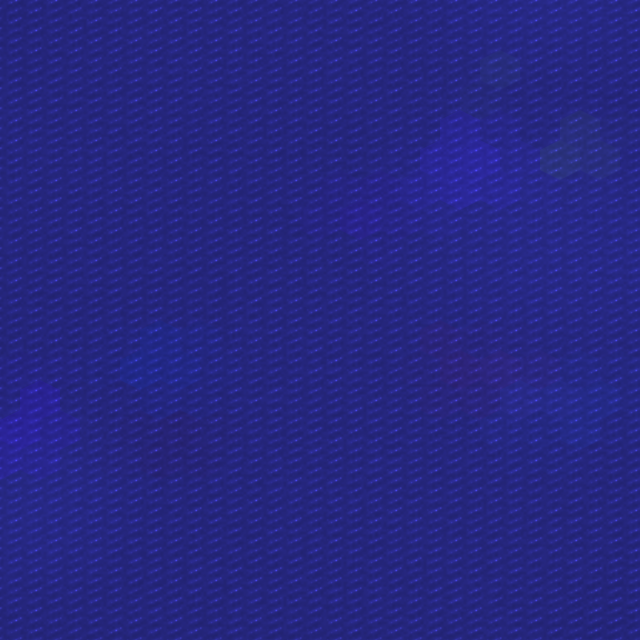
Give the GLSL for this texture, as a WebGL 1 fragment shader.

```glsl
precision highp float;
uniform vec2 u_resolution;

float hash(vec2 p) {
  p = fract(p * vec2(0.1031, 0.1173));
  p += dot(p, p.yx + 33.33);
  return fract((p.x + p.y) * p.x * 47.0);
}

float noise(vec2 p) {
  vec2 i = floor(p), f = fract(p);
  f = f * f * (3.0 - 2.0 * f);
  return mix(mix(hash(i), hash(i + vec2(1.0, 0.0)), f.x),
             mix(hash(i + vec2(0.0, 1.0)), hash(i + 1.0), f.x), f.y);
}

// Centre of the upright hexagon that holds p, with edges of slope one half
vec2 hexCentre(vec2 p, float count) {
  vec2 stretch = count * vec2(1.0, 1.1547);
  vec2 period = vec2(1.0, 1.73205);
  vec2 q = p * stretch;
  vec2 a = mod(q + period * 0.5, period) - period * 0.5;
  vec2 b = mod(q, period) - period * 0.5;
  return (q - (dot(a, a) < dot(b, b) ? a : b)) / stretch;
}

float patchMask(vec2 p, vec2 centre, vec2 radius) {
  return 1.0 - smoothstep(0.1, 1.0, length((p - centre) / radius));
}

// Faint dye stains, stepped along the hexagons
vec3 stain(vec2 p) {
  vec2 c = hexCentre(p, 16.0);
  float jitter = hash(floor(c * 64.0 + 0.5) + 7.0);
  vec2 s = c + 0.05 * (vec2(jitter, noise(c * 19.0 + 3.0)) - 0.5);
  vec3 tint = vec3(0.0);
  tint += vec3(0.020, 0.000, 0.10) * patchMask(s, vec2(0.73, 0.73), vec2(0.15, 0.11));
  tint += vec3(0.015, -0.010, 0.05) * patchMask(s, vec2(0.55, 0.67), vec2(0.13, 0.09));
  tint += vec3(0.015, 0.035, -0.01) * patchMask(s, vec2(0.90, 0.76), vec2(0.10, 0.08));
  tint += vec3(0.010, 0.030, 0.00) * patchMask(s, vec2(0.76, 0.88), vec2(0.07, 0.08));
  tint += vec3(0.035, -0.010, -0.01) * patchMask(s, vec2(0.77, 0.41), vec2(0.15, 0.10));
  tint += vec3(-0.005, 0.025, 0.06) * patchMask(s, vec2(0.87, 0.37), vec2(0.17, 0.11));
  tint += vec3(0.025, -0.020, 0.13) * patchMask(s, vec2(0.05, 0.34), vec2(0.09, 0.12));
  tint += vec3(-0.012, 0.012, 0.05) * patchMask(s, vec2(0.26, 0.43), vec2(0.14, 0.10));
  tint += vec3(0.010, -0.010, -0.025) * patchMask(s, vec2(0.25, 0.31), vec2(0.12, 0.10));
  return tint * (0.65 + 0.5 * jitter);
}

// Round speck in a tile twice as wide as it is high
float speck(vec2 local, vec2 centre, float radius) {
  vec2 d = (local - centre) * vec2(1.0, 0.5);
  return exp(-dot(d, d) / (radius * radius));
}

void main() {
  vec2 p = gl_FragCoord.xy / u_resolution;
  vec2 tile = p * vec2(32.0, 64.0) - vec2(0.25, 0.45);
  vec2 cell = floor(tile);
  vec2 local = fract(tile) - 0.5;
  float wear = hash(cell + 11.0);
  float stagger = mix(0.6, 1.1, mod(cell.x + cell.y, 2.0));

  // Shallow slanted ribs that fade between the columns
  float slant = local.y - 0.75 * local.x;
  float wave = 0.5 + 0.5 * cos(6.28318 * slant);
  float rib = mix(0.4, wave, 1.0 - smoothstep(0.28, 0.5, abs(local.x)));
  float grain = noise(tile * vec2(7.0, 4.0)) - 0.5;
  vec3 color = mix(vec3(0.137, 0.142, 0.460), vec3(0.154, 0.156, 0.516), rib);
  color += vec3(0.015, 0.015, 0.050) * grain;

  // Thin broken dash along each rib
  float dash = (1.0 - smoothstep(0.05, 0.22, abs(slant)))
             * (1.0 - smoothstep(0.20, 0.42, abs(local.x)));
  float dashBreak = 0.35 + 0.65 * noise(vec2(local.x * 9.0, 4.0));
  color += vec3(0.026, 0.024, 0.092) * dash * dashBreak * stagger;

  // Small bright specks of thread
  float specks = speck(local, vec2(0.06, 0.00), 0.045)
               + 0.60 * speck(local, vec2(0.29, 0.24), 0.042)
               + 0.40 * speck(local, vec2(-0.17, -0.22), 0.042)
               + 0.25 * speck(local, vec2(-0.36, 0.06), 0.040);
  color += vec3(0.085, 0.078, 0.27) * specks * stagger * (0.75 + 0.5 * wear);

  // Stains averaged over four nearby points for soft edges
  vec3 tint = vec3(0.0);
  for (int i = 0; i < 4; i++) {
    float k = float(i);
    vec2 offset = vec2(mod(k, 2.0), floor(k * 0.5)) - 0.5;
    tint += 0.25 * stain(p + offset * 0.0012);
  }
  color += tint;

  // Broad fading of the cloth
  float fade = noise(p * 4.0 + 2.0) - 0.5;
  float glow = patchMask(p, vec2(0.86, 0.63), vec2(0.35, 0.25))
             + patchMask(p, vec2(0.06, 0.22), vec2(0.22, 0.20))
             + patchMask(p, vec2(0.85, 1.02), vec2(0.25, 0.18));
  color += vec3(0.005, 0.006, 0.014) * fade + vec3(0.008, 0.011, 0.036) * glow;
  gl_FragColor = vec4(color, 1.0);
}
```
